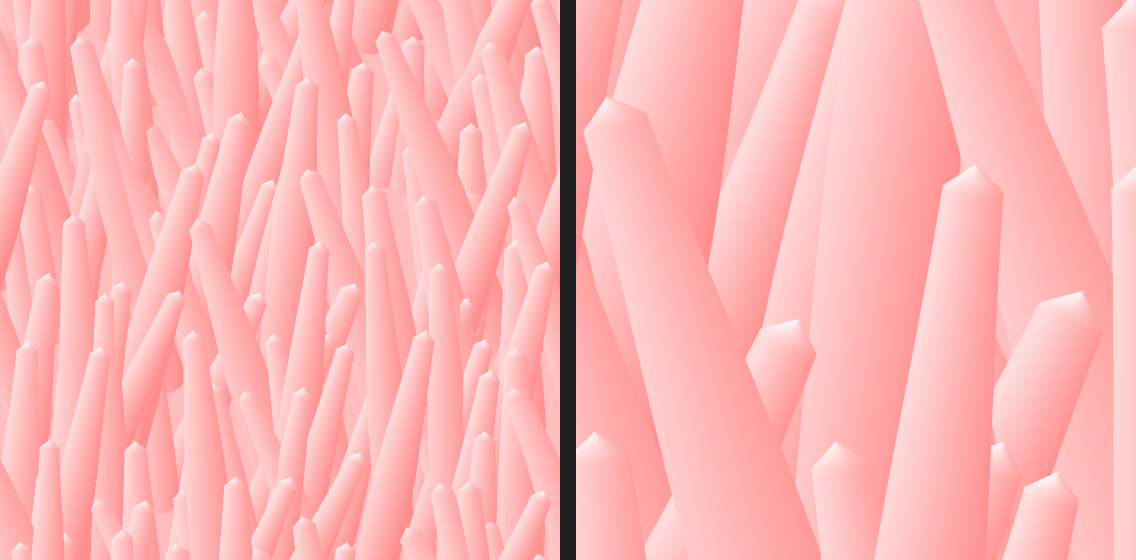
Left, the full canvas; right, a detail of the centre.
Reproduce this pattern procedurally as a Shadertoy shader.

```glsl
// A thicket of soft pink spikes leaning over each other on a flat ground.
// Each spike is a tapered round bar that sinks from its raised tip into the
// ground; the highest surface wins. Tips sit on a jittered, wrapping grid.

const vec2 GRID = vec2(10.0, 11.0);
const vec2 LIGHT = vec2(-0.75, 0.55);

vec4 hash4(vec2 cell) {
    vec4 q = fract(cell.xyxy * vec4(0.1031, 0.1030, 0.0973, 0.1099) + 0.37);
    q += dot(q, q.wzxy + 33.33);
    return fract((q.xxyz + q.yzzw) * q.zywx);
}

// Half width at distance t below the tip: a pointed cap, then a slow taper.
float halfWidth(float t, float girth) {
    float body = 0.0165 + 0.02 * smoothstep(-0.06, 0.34, t);
    return min(1.25 * t, body * girth);
}

// Lightness of the spike surface; u runs from -1 (left) to 1 (right).
float spikeTone(float u, float t, vec2 side) {
    float tone = 0.75 + 0.175 * u * dot(side, LIGHT) - 0.19 * t;
    tone = clamp(tone, 0.56, 0.86);
    return tone + 0.17 * smoothstep(0.022, 0.0, t) * (1.0 - 0.4 * abs(u));
}

float thicket(vec2 p) {
    float top = 0.0;
    float tone = 0.745;
    for (float y = 0.0; y < GRID.y; y++) {
        for (float x = 0.0; x < GRID.x; x++) {
            vec2 cell = vec2(x, y);
            vec4 rnd = hash4(cell);

            // Offset from the tip, wrapped so that spikes hang downwards
            vec2 d = p - (cell + 0.1 + 0.8 * rnd.xy) / GRID;
            d = vec2(fract(d.x + 0.5) - 0.5, fract(d.y - 0.06) - 0.94);

            // Spike frame: t along the axis, s across it
            float lean = (rnd.z - 0.5) * 0.95;
            vec2 axis = vec2(sin(lean), cos(lean));
            vec2 side = vec2(axis.y, -axis.x);
            float t = -dot(d, axis);
            float s = dot(d, side);
            float tipHeight = 0.2 + 0.42 * rnd.w;
            if (t <= 0.0 || t > tipHeight + 0.06) continue;

            float w = halfWidth(t, 0.9 + 0.25 * fract(rnd.w * 7.0));
            if (abs(s) >= w) continue;

            // Round profile on a sloping axis decides what lies in front
            float u = s / w;
            float height = tipHeight - t + w * sqrt(1.0 - u * u);
            if (height > top) {
                top = height;
                tone = spikeTone(u, t, side);
            }
        }
    }
    return tone;
}

void mainImage(out vec4 fragColor, in vec2 fragCoord) {
    // Four samples per pixel smooth the outlines
    float tone = 0.0;
    for (int i = 0; i < 4; i++) {
        vec2 offset = vec2(i & 1, i >> 1) * 0.5 - 0.25;
        tone += 0.25 * thicket((fragCoord + offset) / iResolution.xy);
    }
    fragColor = vec4(1.0, tone, tone, 1.0);
}
```
